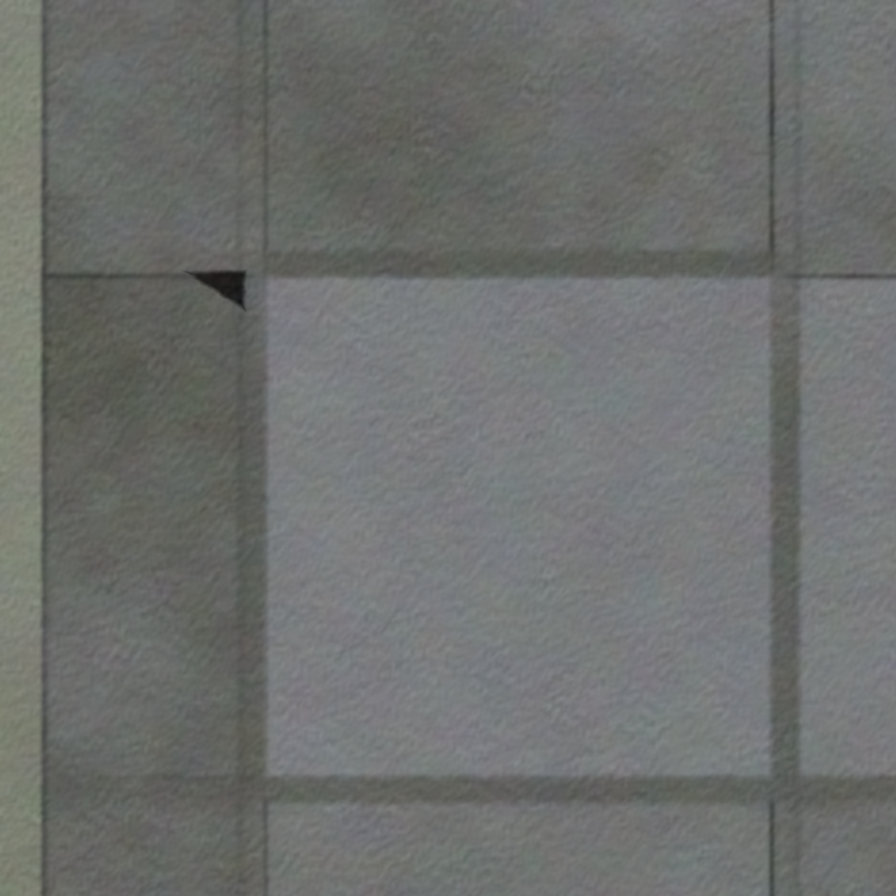
A Shadertoy shader for this texture:

```glsl
// Worn grey paving: large square slabs on a grid, parted by wide dull joints,
// with a pale border strip at the left and one broken slab corner.
// Soft row and column masks choose slab tone and joint wear; noise adds stains and grain.

const vec2 PITCH = vec2(0.594, 0.588);   // slab spacing
const vec2 ORIGIN = vec2(0.282, 0.118);  // centre of the lower left crossing
const float JOINT_HALF = 0.0145;
const float BORDER_X = 0.046;

const vec3 CLEAN = vec3(0.482, 0.492, 0.500);
const vec3 DULL = vec3(0.420, 0.428, 0.422);
const vec3 WORN = vec3(0.355, 0.362, 0.335);
const vec3 JOINT = vec3(0.345, 0.352, 0.328);
const vec3 BORDER = vec3(0.500, 0.515, 0.465);
const vec3 GAP = vec3(0.215, 0.225, 0.215);
const vec3 HOLE = vec3(0.110, 0.115, 0.105);

float hash(vec2 p) {
    vec3 q = fract(vec3(p.xyx) * 0.1031);
    q += dot(q, q.yzx + 33.33);
    return fract((q.x + q.y) * q.z);
}

float noise(vec2 p) {
    vec2 i = floor(p), f = fract(p);
    f = f * f * (3.0 - 2.0 * f);
    return mix(mix(hash(i), hash(i + vec2(1, 0)), f.x),
               mix(hash(i + vec2(0, 1)), hash(i + vec2(1, 1)), f.x), f.y);
}

// Layered noise, centred on zero
float fbm(vec2 p) {
    float sum = 0.0, amp = 0.5;
    for (int i = 0; i < 5; i++) {
        sum += amp * (noise(p) - 0.5);
        p = mat2(1.6, 1.2, -1.2, 1.6) * p + 17.3;
        amp *= 0.5;
    }
    return sum;
}

// Soft strip of given half width around zero
float strip(float d, float halfWidth, float soft) {
    return 1.0 - smoothstep(halfWidth - soft, halfWidth + soft, abs(d));
}

// Soft dark crack around zero
float crack(float d, float width) {
    return exp(-d * d / (width * width));
}

// Slab tone: 0 clean, 0.5 dull, 1 worn
vec3 slabColor(float wear) {
    float w = clamp(wear, -0.1, 1.1) * 2.0;
    return w < 1.0 ? mix(CLEAN, DULL, w) : mix(DULL, WORN, w - 1.0);
}

// Distance to a right triangle whose square corner is at the upper right
float cornerDistance(vec2 p, vec2 corner, vec2 size) {
    vec2 q = corner - p;
    float slope = (q.x / size.x + q.y / size.y - 1.0) * min(size.x, size.y);
    return max(max(-q.x, -q.y), slope);
}

// Embossed noise, lit from the upper left
float emboss(vec2 p) {
    return noise(p) - noise(p + vec2(0.6, -0.6));
}

// Even surface grain of two sizes, slightly slanted
float grain(vec2 p) {
    vec2 g = mat2(0.83, 0.56, -0.56, 0.83) * p;
    float strength = 0.8 + 0.9 * noise(p * 70.0) * noise(p * 23.0);
    return strength * (emboss(g * vec2(165.0, 125.0)) + 0.65 * emboss(p * 235.0 + 7.0));
}

void mainImage(out vec4 fragColor, in vec2 fragCoord) {
    vec2 p = fragCoord / iResolution.xy;
    float stain = fbm(p * 8.0 + 3.0) + 0.5 * fbm(p * 27.0 + 11.0);
    float ragged = 0.005 * fbm(p * 75.0);
    float fade = 0.85 + 0.9 * fbm(p * 22.0 + 60.0);  // wear along the lines

    // Signed offset from the nearest joint
    vec2 grid = (p - ORIGIN) / PITCH;
    vec2 nearest = floor(grid + 0.5);
    vec2 d = (grid - nearest) * PITCH;
    vec2 rough = d + ragged;

    // Row and column masks; rows hold south, middle and north
    float west = 1.0 - smoothstep(0.258, 0.302, p.x);
    float east = smoothstep(0.862, 0.888, p.x);
    float north = smoothstep(0.686, 0.704, p.y + ragged);
    float south = 1.0 - smoothstep(0.098, 0.126, p.y);
    float middle = 1.0 - north - south;
    vec3 rows = vec3(south, middle, north);

    // Slabs, with brown stains strongest on the worn ones
    vec3 column = mix(vec3(0.30, 0.03, 0.55), vec3(0.66, 0.66, 0.62), west);
    column = mix(column, vec3(0.50, 0.08, 0.48), east);
    float wear = dot(rows, column);
    wear += mix(0.25, 0.7, smoothstep(0.1, 0.6, wear)) * stain;
    wear += 0.32 * north * crack(length((p - vec2(0.46, 0.83)) * vec2(0.75, 1.0)), 0.15);
    wear -= 0.2 * north * smoothstep(0.55, 0.75, p.x) * smoothstep(0.72, 0.95, p.y);
    wear += 0.25 * west * middle * smoothstep(0.35, 0.62, p.y);
    vec3 color = slabColor(wear);

    // Upright joints: dull bands in the middle row, mostly cracks elsewhere
    float side = nearest.x < 0.5 ? 1.0 : -1.0;
    float upright = strip(rough.x, JOINT_HALF, 0.006) * dot(rows, vec3(0.35, 0.82, 0.15));
    upright *= 1.0 - 0.45 * smoothstep(0.54, 0.70, p.y);
    color = mix(color, JOINT, upright);
    float depth = mix(side < 0.0 ? 0.75 : 0.42, 0.1, middle);
    color = mix(color, GAP, fade * depth * crack(d.x - side * JOINT_HALF, 0.0036));
    color = mix(color, GAP, fade * 0.2 * crack(d.x + side * JOINT_HALF, 0.005));

    // Level joints: the upper one narrows to a crack in the outer columns
    float upper = step(0.5, nearest.y);
    float narrow = upper * max(west, east);
    float level = strip(rough.y, JOINT_HALF, 0.006) * mix(0.78, 0.15, narrow);
    level *= (1.0 - 0.45 * strip(d.x, JOINT_HALF, 0.006)) * (1.0 - 0.35 * west);
    color = mix(color, JOINT, level);
    float lip = crack(d.y + (2.0 * upper - 1.0) * JOINT_HALF, 0.004);
    color = mix(color, GAP, fade * lip * mix(0.12, 0.58, narrow));

    // Broken slab corner beside the left joint
    float hole = cornerDistance(p, vec2(0.273, 0.696), vec2(0.064, 0.041));
    color = mix(color, HOLE, 1.0 - smoothstep(-0.004, 0.004, hole + ragged));

    // Pale border and the shadowed seam next to it
    color = mix(color, GAP, 0.5 * fade * crack(p.x - BORDER_X - 0.003, 0.005));
    vec3 border = BORDER + 0.04 * stain - 0.03 * smoothstep(0.4, 0.0, p.y);
    color = mix(border, color, smoothstep(-0.004, 0.004, p.x - BORDER_X + 0.5 * ragged));

    // Surface grain and faint colour drift
    color += 0.036 * grain(p);
    color += 0.045 * vec3(fbm(p * 29.0), fbm(p * 27.0 + 40.0), fbm(p * 28.0 + 80.0));
    fragColor = vec4(color, 1.0);
}
```
